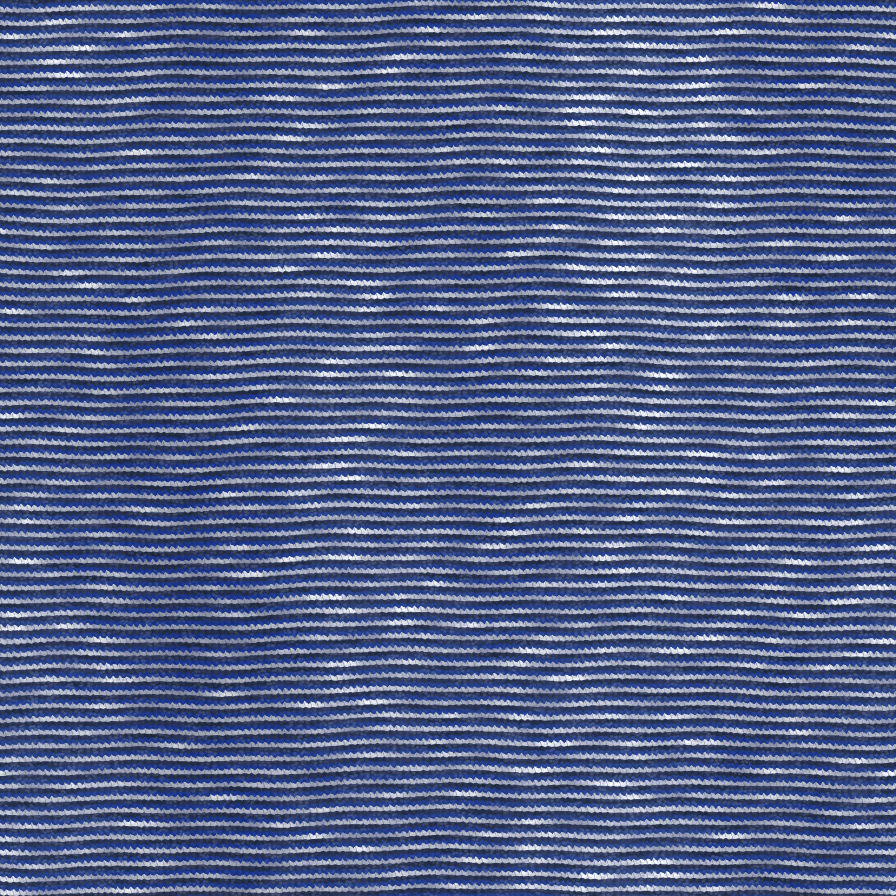
A three.js fragment shader for this texture:

```glsl
varying vec2 vUv;

const float TAU = 6.2831853;
const float ROWS = 68.0;
const float STITCHES = 136.0;

float hash(vec2 p) {
  return fract(sin(dot(p, vec2(127.1, 311.7))) * 4375.85);
}

// Distance to the nearest scattered point, wrapping after the given cells
float cellular(vec2 uv, vec2 cells) {
  vec2 p = uv * cells;
  vec2 id = floor(p);
  float nearest = 2.0;
  for (int y = -1; y <= 1; y++) {
    for (int x = -1; x <= 1; x++) {
      vec2 cell = id + vec2(float(x), float(y));
      vec2 key = mod(cell, cells);
      vec2 point = cell + vec2(hash(key), hash(key + 37.3));
      nearest = min(nearest, length(p - point));
    }
  }
  return nearest;
}

// Thick and thin places along one yarn, about -1 to 1
float slub(float x, float row) {
  float sum = 0.0;
  for (int i = 0; i < 6; i++) {
    float k = float(i);
    float cycles = 1.0 + floor(k * 2.6 + 3.0 * hash(vec2(row, k + 9.0)));
    sum += sin(TAU * (cycles * x + hash(vec2(row, k)))) * 0.28;
  }
  return sum;
}

void main() {
  vec2 uv = vUv;

  // Slight sag of the knitted rows
  float sag = 0.16 * sin(TAU * (uv.x + 0.2))
            + 0.09 * sin(TAU * (3.0 * uv.x + uv.y) + 1.3)
            + 0.05 * sin(TAU * (8.0 * uv.x - 3.0 * uv.y));

  // Skewed zigzag of the stitch legs
  float across = uv.x * STITCHES + 0.2 * sin(TAU * (2.0 * uv.y + uv.x));
  float leg = fract(across);
  float zigzag = min(leg / 0.68, (1.0 - leg) / 0.32);
  float fiber = cellular(uv, vec2(200.0, 250.0));
  float v = uv.y * ROWS + sag + (zigzag - 0.5) * 0.18 + (fiber - 0.5) * 0.12;
  float row = mod(floor(v), ROWS);
  float f = fract(v) - 0.5;

  // Broad shifts of tone across the cloth
  float tone = 0.6 * sin(TAU * (uv.x + 0.55)) + 0.5 * sin(TAU * (3.0 * uv.x + 0.1))
             + 0.4 * sin(TAU * (2.0 * uv.x + uv.y));

  // Navy and blue yarns below and above each pale yarn
  float shade = slub(uv.x, row + 101.0);
  vec3 navy = mix(vec3(0.125, 0.165, 0.26), vec3(0.20, 0.235, 0.37), 0.5 + 0.4 * shade);
  vec3 blue = mix(vec3(0.11, 0.22, 0.57), vec3(0.18, 0.27, 0.48),
                  clamp(0.42 + 0.3 * tone + 0.2 * shade, 0.0, 1.0));
  float navyMask = smoothstep(-0.3, 0.3, -sin(TAU * f));
  vec3 color = mix(blue, navy, navyMask);
  color *= 0.90 + 0.20 * zigzag;

  // Pale yarn with a toothed lower edge, brightest at its slubs
  float thickness = slub(uv.x, row) + 0.2 * tone;
  float upper = 0.165 + 0.02 * thickness;
  float lower = 0.235 + 0.025 * thickness - 0.14 * zigzag;
  float pale = (1.0 - smoothstep(upper - 0.06, upper + 0.06, f))
             * smoothstep(-lower - 0.06, -lower + 0.06, f);
  vec3 yarn = mix(vec3(0.60, 0.62, 0.70), vec3(0.74, 0.76, 0.81),
                  smoothstep(-0.9, 0.3, thickness));
  yarn = mix(yarn, vec3(0.91, 0.92, 0.94), smoothstep(0.35, 0.95, thickness));
  float gap = smoothstep(0.72, 1.0, abs(2.0 * fract(across + 0.7 * f) - 1.0));
  yarn = mix(yarn, vec3(0.30, 0.34, 0.47), 0.40 * gap);
  color = mix(color, yarn, pale * 0.97);

  // Greyish lint and fine fibre grain
  float blotch = cellular(uv + 0.01 * sin(TAU * uv.yx * 4.0), vec2(44.0, 64.0));
  float lint = smoothstep(0.55, 0.1, blotch) * smoothstep(0.6, 0.15, fiber);
  color = mix(color, vec3(0.38, 0.42, 0.56), 0.42 * lint);
  color *= 1.10 - 0.22 * fiber;
  color *= 1.0 + 0.05 * tone;

  gl_FragColor = vec4(color, 1.0);
}
```
